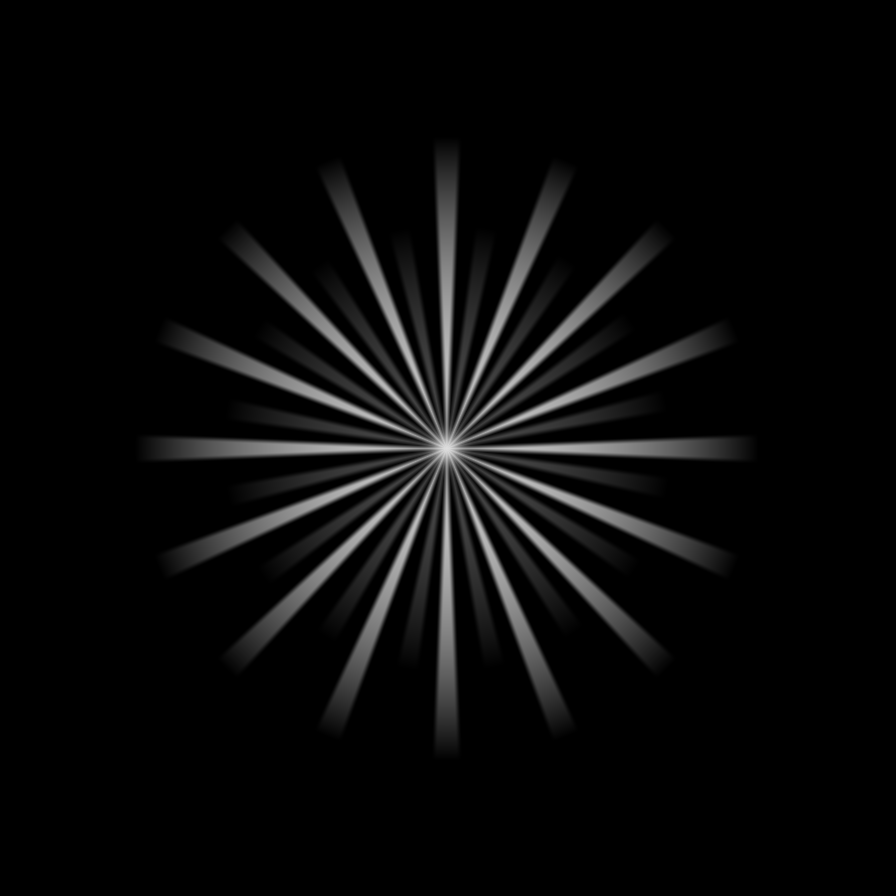
Give the GLSL for this background, as a Shadertoy shader.

```glsl
// A soft white starburst on black: sixteen long tapered rays, sixteen faint
// short ones between them, and a round glow at the hub. Each ring of rays is
// one wedge, repeated by folding the polar angle.

const float TAU = 6.2831853;

// Ring of sixteen wedges that widen outward and fade to black at reach
float rayRing(vec2 p, float turn, float spread, float reach) {
    float spacing = TAU / 16.0;
    float radius = length(p);
    float angle = atan(p.y, p.x + 1e-6) - turn;
    float folded = mod(angle + 0.5 * spacing, spacing) - 0.5 * spacing;

    // Distance inside the wedge edge, blurred by a constant width
    float inside = radius * (spread - abs(sin(folded)));
    float coverage = smoothstep(-0.0037, 0.0037, inside);

    float along = radius / reach;
    return coverage * max(0.0, 1.0 - along * along);
}

void mainImage(out vec4 fragColor, in vec2 fragCoord) {
    // Canvas units, with the hub just off the middle
    vec2 p = (fragCoord - 0.5 * iResolution.xy) / min(iResolution.x, iResolution.y);
    p -= vec2(-0.0013, -0.0006);

    // Long bright rays and short dim rays
    float longRays = 0.79 * rayRing(p, 0.0, 0.041, 0.348);
    float shortRays = 0.29 * rayRing(p, radians(12.3), 0.044, 0.25);
    float rays = max(longRays, shortRays);

    // Hub glow, screened over the rays
    float glow = 0.78 * exp(-dot(p, p) / 0.0003);
    float light = 1.0 - (1.0 - rays) * (1.0 - glow);

    fragColor = vec4(vec3(light), 1.0);
}
```
